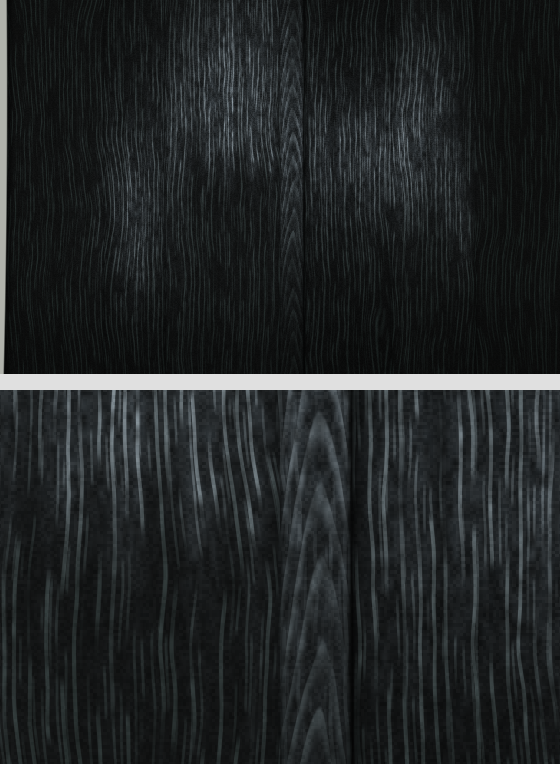
Top: the whole. Bottom: its middle third, enlarged.
This texture is drawn by a Shadertoy shader. Its source:

```glsl
float hash(vec2 p) {
    return fract(sin(dot(p, vec2(127.1, 311.7))) * 43758.545);
}

float noise(vec2 p) {
    vec2 i = floor(p), f = fract(p);
    f = f * f * (3.0 - 2.0 * f);
    return mix(mix(hash(i), hash(i + vec2(1, 0)), f.x),
               mix(hash(i + vec2(0, 1)), hash(i + vec2(1, 1)), f.x), f.y);
}

float glow(vec2 p, vec2 center, vec2 radius) {
    vec2 d = (p - center) / radius;
    return exp(-dot(d, d));
}

// Broken upright pores: one jittered line per column
float pores(vec2 p, float density, float width, float breaks, float cover) {
    float x = p.x * density;
    float column = floor(x);
    float center = 0.5 + 0.36 * (hash(vec2(column, 3.7)) - 0.5)
                 + 0.2 * (noise(vec2(column * 5.3, p.y * 25.0)) - 0.5);
    float soft = 0.7 * density / iResolution.y;
    float line = 1.0 - smoothstep(width - soft, width + soft, abs(x - column - center));
    float dash = noise(vec2(column * 7.3, p.y * breaks + 40.0 * hash(vec2(column, 9.1))));
    return line * smoothstep(1.0 - cover - 0.12, 1.0 - cover + 0.12, dash);
}

// Pointed arches of flat-sawn grain
float arches(vec2 p) {
    float u = (p.x - 0.782) / 0.03 + 0.5 * (noise(vec2(3.0, p.y * 7.0)) - 0.5);
    float rise = p.y + 0.13 * pow(abs(u), 1.5) + 0.035 * noise(p * vec2(50, 14));
    float ring = fract(rise * 15.0);
    float line = smoothstep(0.35, 0.85, ring) * (1.0 - smoothstep(0.88, 1.0, ring));
    return line * (0.4 + 0.6 * noise(p * vec2(160, 22)));
}

// Soft window light lying on the boards
float sheen(vec2 uv, vec2 p) {
    float streak = noise(vec2(p.x * 55.0, p.y * 3.0));
    float jag = uv.y + 0.12 * (streak - 0.5);
    float s = 0.85 * glow(uv, vec2(0.41, 0.76), vec2(0.11, 0.27)) * smoothstep(0.46, 0.62, jag);
    s += 0.60 * glow(uv, vec2(0.25, 0.45), vec2(0.06, 0.22));
    s += 0.75 * glow(uv, vec2(0.66, 0.58), vec2(0.13, 0.18));
    s += 0.45 * glow(uv, vec2(0.76, 0.75), vec2(0.06, 0.22));
    s += 0.40 * glow(uv, vec2(0.82, 0.45), vec2(0.03, 0.16));
    s += 0.24 * glow(uv, vec2(0.45, 0.52), vec2(0.38, 0.50));
    float shade = smoothstep(0.83, 0.89, uv.x + 0.06 * (noise(p * vec2(9, 6)) - 0.5)
                             - 0.12 * max(uv.y - 0.6, 0.0));
    return s * (0.65 + 0.6 * streak) * (1.0 - 0.85 * shade);
}

void mainImage(out vec4 fragColor, in vec2 fragCoord) {
    vec2 uv = fragCoord / iResolution.xy;
    vec2 p = fragCoord / iResolution.y;
    float pixel = 1.0 / iResolution.y;

    // Boards and the seams between them
    float seams[6] = float[6](0.185, 0.295, 0.5, 0.543, 0.70, 0.85);
    float board = 0.0, seam = 0.0;
    for (int i = 0; i < 6; i++) {
        float d = uv.x - seams[i];
        board += step(0.0, d);
        seam = max(seam, exp(-abs(d) * 350.0) * (i == 3 ? 1.0 : 0.4));
    }
    float tone = 0.8 + 0.4 * hash(vec2(board, 5.3));

    // Grain bends slowly, most strongly on the left and near a low knot
    float bend = mix(0.065, 0.025, smoothstep(0.0, 0.35, uv.x));
    vec2 g = p;
    g.x += bend * (noise(vec2(p.x * 4.0 + board * 13.0, p.y * 4.5)) - 0.5);
    g.x += 0.006 * (noise(p * vec2(12, 16)) - 0.5);
    g.x -= 0.7 * (p.x - 1.02) * glow(p, vec2(1.02, 0.13), vec2(0.04, 0.10));

    float center = smoothstep(0.498, 0.502, uv.x) * (1.0 - smoothstep(0.539, 0.543, uv.x));
    float light = sheen(uv, p);
    light += center * 0.45 * glow(uv, vec2(0.523, 0.58), vec2(0.05, 0.36));

    float coarse = pores(g, 76.0, 0.13, 13.0, 0.58);
    float fine = pores(g + 3.1, 155.0, 0.18, 24.0, 0.43);
    float grain = max(coarse, 0.6 * fine) * (1.0 - 0.65 * center);
    grain = max(grain, 0.75 * center * arches(p));

    // Stained wood, limed pores and fine speckle
    float mottle = noise(p * vec2(190, 75));
    float speckle = hash(floor(p * 340.0));
    vec3 wood = vec3(0.048, 0.051, 0.050) * tone;
    wood += vec3(0.105, 0.119, 0.130) * light * (0.55 + 0.9 * mottle);
    vec3 lime = mix(vec3(0.045, 0.070, 0.064), vec3(0.25, 0.27, 0.28), clamp(light, 0.0, 1.0));
    wood += lime * grain * (0.75 + 0.5 * mottle);
    wood += (speckle - 0.5) * (0.018 + 0.045 * light);
    wood *= 1.0 - 0.75 * seam;
    wood *= 0.8 + 0.2 * smoothstep(0.0, 0.3, uv.y);

    // Pale wall beside the left edge, with a narrow shadow
    float edge = 0.010 + 0.016 * uv.y * (1.25 - uv.y) + 0.004 * uv.y;
    wood *= 0.5 + 0.5 * smoothstep(edge, edge + 0.025, p.x);
    float wall = 1.0 - smoothstep(edge - pixel, edge + pixel, p.x);
    vec3 color = mix(wood, vec3(0.69, 0.70, 0.67), wall);

    fragColor = vec4(clamp(color, 0.0, 1.0), 1.0);
}
```
